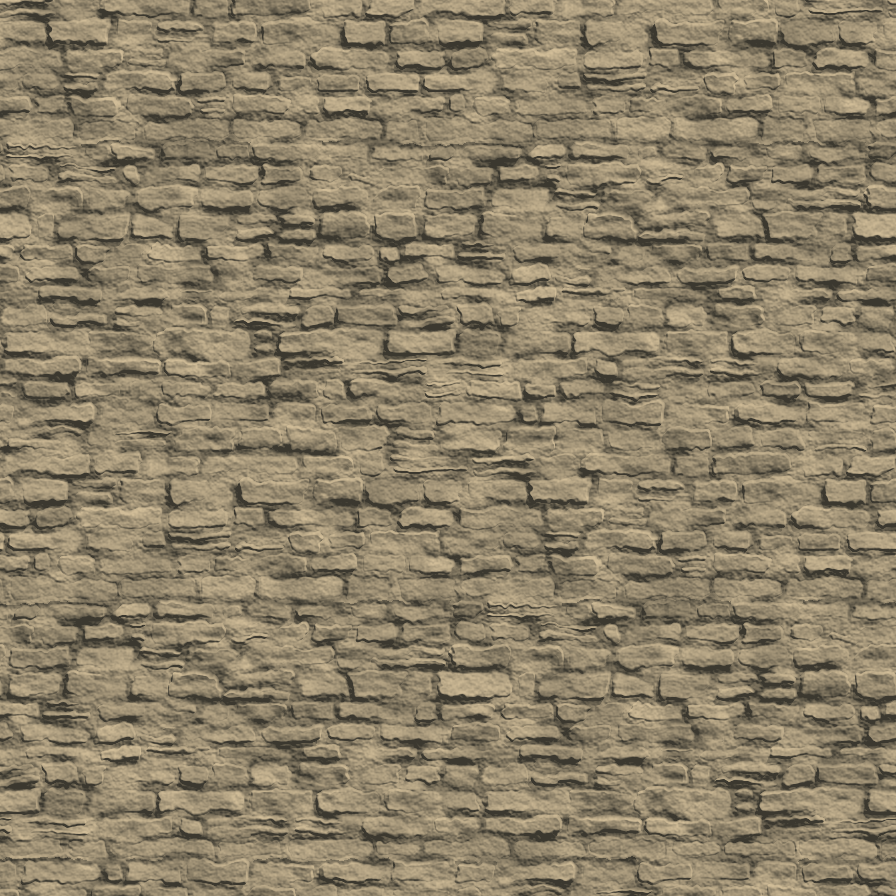
Give the GLSL for this texture, as a Shadertoy shader.

```glsl
// Each repeat of the wall is TILE.y tall and slides sideways by TILE.x
const vec2 TILE = vec2(22.0, 21.0) / 41.0;
const float COURSES = 19.0;

float hash(vec2 p) {
    return fract(sin(dot(p, vec2(127.1, 311.7))) * 43758.5453);
}

// Folds a lattice cell into the first repeat
vec2 wrapCell(vec2 cell, vec2 count) {
    float k = floor(cell.y / (count.y * TILE.y) + 1e-4);
    float x = mod(cell.x + k * count.x * TILE.x + 0.5, count.x);
    return floor(vec2(x, cell.y - k * count.y * TILE.y + 0.5));
}

// Value noise that repeats with the wall
float noise(vec2 p, vec2 freq) {
    vec2 count = 41.0 * freq;
    p *= count;
    vec2 i = floor(p), f = fract(p);
    f = f * f * (3.0 - 2.0 * f);
    float a = hash(wrapCell(i, count));
    float b = hash(wrapCell(i + vec2(1, 0), count));
    float c = hash(wrapCell(i + vec2(0, 1), count));
    float d = hash(wrapCell(i + vec2(1, 1), count));
    return mix(mix(a, b, f.x), mix(c, d, f.x), f.y);
}

float courseEdge(float row) {
    return row + 0.5 * hash(vec2(mod(row, COURSES), 7.0));
}

float stoneEdge(float col, float count, float course) {
    return col + 0.65 * hash(vec2(mod(col, count), course + 31.0));
}

// x: surface height, y: stone tint, z: depth of the open joint
vec3 wall(vec2 p) {
    vec2 q = p;
    q.x += 0.010 * (noise(p, vec2(1)) - 0.5) + 0.005 * (noise(p + 0.31, vec2(4)) - 0.5);
    q.y += 0.007 * (noise(p + 0.17, vec2(1)) - 0.5) + 0.004 * (noise(p + 0.43, vec2(4)) - 0.5);

    // Courses of uneven height
    float rows = COURSES / TILE.y;
    float y = q.y * rows;
    float row = floor(y);
    if (y < courseEdge(row)) row -= 1.0;
    float low = courseEdge(row), high = courseEdge(row + 1.0);
    float repeat = floor(row / COURSES);
    float course = row - repeat * COURSES;
    bool ledge = course == 0.0 || row == -11.0;
    bool under = course == COURSES - 1.0 || row == -12.0;

    // Stones of uneven length
    float count = ledge ? 12.0 : floor(13.0 + 7.0 * hash(vec2(course, 3.0)));
    float x = fract(q.x + repeat * TILE.x) * count;
    float col = floor(x);
    if (x < stoneEdge(col, count, course)) col -= 1.0;
    float left = stoneEdge(col, count, course);
    float right = stoneEdge(col + 1.0, count, course);
    vec2 id = vec2(mod(col, count), course);
    float gap = under ? smoothstep(0.24, 0.06, high - y) * step(0.35, hash(id + 2.2)) : 0.0;

    // Some stones are two thin slabs
    if (!ledge && hash(id + 5.3) > 0.84) {
        float middle = mix(low, high, 0.4 + 0.2 * hash(id + 8.1));
        if (y < middle) high = middle; else low = middle;
        id += step(middle, y) * 0.37;
    }

    // Rounded stone bodies, each shrunk a little within its bed
    vec2 size = vec2(count, rows);
    vec2 inset = min(vec2(x - left, y - low), vec2(right - x, high - y)) / size;
    inset -= 0.0022 * vec2(hash(id + 6.2), hash(id + 7.7));
    float edge = 0.008 - length(max(0.008 - inset, 0.0));
    float body = smoothstep(0.0, 0.005, edge);
    float rise = ledge ? 0.0042 : 0.0026 + 0.0056 * hash(id + 1.7);
    vec2 offset = (vec2(x, y) - 0.5 * vec2(left + right, low + high)) / size;
    vec2 tilt = vec2(0.24, 0.6) * (vec2(hash(id + 2.9), hash(id + 3.6)) - 0.5);
    float stone = rise + (ledge ? 0.0 : dot(tilt, offset));

    // Mortar fills the joints to a varying level
    float mortar = 0.0052 * noise(p + 0.71, vec2(1)) - 0.0006;
    float height = max(body * stone, mortar);
    float joint = max(gap, (1.0 - body) * smoothstep(0.0032, 0.0008, mortar));

    // Weathered relief, from hollows down to grit
    float wear = ledge ? 1.0 - 0.5 * body : 1.0;
    height += wear * 0.0050 * noise(p, vec2(1, 2));
    height += wear * 0.0026 * noise(p + 0.23, vec2(2, 4));
    height += (1.6 - 0.6 * body) * 0.0014 * noise(p + 0.37, vec2(5, 7));
    height += (1.6 - 0.6 * body) * 0.0008 * noise(p + 0.51, vec2(9, 11));

    // Random tones, with a few darker stones under the ledge
    float tint = body * (hash(id + 4.4) - 0.5);
    if (course == COURSES - 1.0 && hash(id + 9.2) > 0.8) tint = -1.3 * body;
    return vec3(height, tint, joint);
}

void mainImage(out vec4 fragColor, in vec2 fragCoord) {
    vec2 p = fragCoord / iResolution.xy - vec2(0.0, 0.325);
    vec2 toLight = normalize(vec2(0.48, 0.88));

    // Slope towards the light and a short cast shadow
    float e = max(0.001, 0.5 / iResolution.y);
    vec3 here = wall(p);
    float slope = (wall(p - toLight * e).x - wall(p + toLight * e).x) / (2.0 * e);
    float shadow = smoothstep(0.001, 0.006, wall(p + toLight * 0.008).x - here.x);

    // Bright slopes level off, dark ones fall away
    float tone = 0.70 + 0.45 * slope / (1.0 + 1.2 * max(slope, 0.0));
    tone -= 0.28 * shadow + 0.36 * here.z;
    tone += 0.14 * here.y + 0.22 * (noise(p + 0.61, vec2(1)) - 0.5);
    tone += 0.14 * (noise(p, vec2(11)) - 0.5);

    vec3 sandstone = mix(vec3(0.23, 0.22, 0.185), vec3(0.79, 0.715, 0.575), clamp(tone, 0.0, 1.05));
    fragColor = vec4(sandstone, 1.0);
}
```
